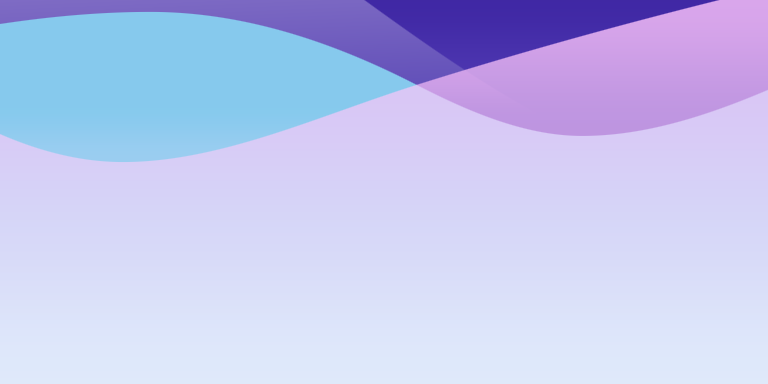
Give the GLSL for this background, as a Shadertoy shader.

```glsl
const vec3 MIST_TOP = vec3(0.850, 0.780, 0.962);
const vec3 MIST_MID = vec3(0.837, 0.835, 0.970);
const vec3 MIST_LOW = vec3(0.873, 0.912, 0.982);
const vec3 SKY = vec3(0.525, 0.790, 0.930);
const vec3 SKY_PALE = vec3(0.605, 0.805, 0.942);
const vec3 INDIGO = vec3(0.250, 0.157, 0.645);
const vec3 INDIGO_SOFT = vec3(0.300, 0.212, 0.690);
const vec3 VIOLET = vec3(0.495, 0.420, 0.768);
const vec3 VIOLET_DEEP = vec3(0.360, 0.290, 0.715);
const vec3 ORCHID = vec3(0.850, 0.650, 0.922);
const vec3 ORCHID_DEEP = vec3(0.745, 0.585, 0.880);

// Cubic from point a to point b with end slopes, extended by straight lines
float hermite(float x, vec2 a, vec2 b, float slopeA, float slopeB) {
    float span = b.x - a.x;
    float t = clamp((x - a.x) / span, 0.0, 1.0);
    float s = 1.0 - t;
    float curve = mix(a.y, b.y, t * t * (3.0 - 2.0 * t))
                + span * t * s * (slopeA * s - slopeB * t);
    return curve + slopeA * min(x - a.x, 0.0) + slopeB * max(x - b.x, 0.0);
}

// Wave that crests on the left and dips on the right
float crestWave(float x, vec2 crossing) {
    vec2 crest = vec2(0.196, 0.031);
    vec2 dip = vec2(0.758, 0.354);
    if (x < crest.x) return hermite(x, vec2(0.0, 0.0625), crest, -0.3, 0.0);
    if (x < crossing.x) return hermite(x, crest, crossing, 0.0, 1.03);
    if (x < dip.x) return hermite(x, crossing, dip, 1.03, 0.0);
    return hermite(x, dip, vec2(1.0, 0.234), 0.0, -0.85);
}

// Wave that dips on the left and climbs out at the upper right
float risingWave(float x, vec2 crossing) {
    vec2 dip = vec2(0.160, 0.422);
    if (x < dip.x) return hermite(x, vec2(0.0, 0.349), dip, 0.87, 0.0);
    if (x < crossing.x) return hermite(x, dip, crossing, 0.0, -0.63);
    return hermite(x, crossing, vec2(1.0, -0.031), -0.63, -0.48);
}

// Antialiased coverage of the positive side of an edge
float coverage(float edge) {
    return clamp(0.5 + edge / max(fwidth(edge), 1e-5), 0.0, 1.0);
}

vec3 mistColor(float depth) {
    vec3 upper = mix(MIST_TOP, MIST_MID, smoothstep(0.22, 0.62, depth));
    return mix(upper, MIST_LOW, smoothstep(0.50, 1.0, depth));
}

vec3 orchidColor(vec2 p, float veil) {
    vec3 color = mix(ORCHID, ORCHID_DEEP, smoothstep(0.0, 0.34, p.y));
    float veilFade = 1.0 - smoothstep(0.18, 0.31, p.y);
    return mix(color, ORCHID, 0.4 * veil * veilFade);
}

vec3 duskColor(vec2 p, float veil) {
    vec3 indigo = mix(INDIGO, INDIGO_SOFT, smoothstep(0.0, 0.22, p.y));
    float fade = clamp(0.25 * p.x + 3.0 * p.y, 0.0, 1.0);
    return mix(indigo, mix(VIOLET, VIOLET_DEEP, fade), veil);
}

void mainImage(out vec4 fragColor, in vec2 fragCoord) {
    // Position across the canvas and depth below its top
    vec2 p = fragCoord / iResolution.xy;
    p.y = 1.0 - p.y;

    // Edges of the overlapping ribbons
    vec2 crossing = vec2(0.5425, 0.221);
    float veilEdge = hermite(p.x, vec2(0.4745, 0.0), vec2(0.758, 0.354), 1.45, 0.9);
    float belowCrest = coverage(p.y - crestWave(p.x, crossing));
    float belowRise = coverage(p.y - risingWave(p.x, crossing));
    float veil = coverage(p.y - veilEdge);

    // Fill the four regions between the waves
    vec3 sky = mix(SKY, SKY_PALE, smoothstep(0.27, 0.42, p.y));
    vec3 upper = mix(duskColor(p, veil), sky, belowCrest);
    vec3 lower = mix(orchidColor(p, veil), mistColor(p.y), belowCrest);
    fragColor = vec4(mix(upper, lower, belowRise), 1.0);
}
```
